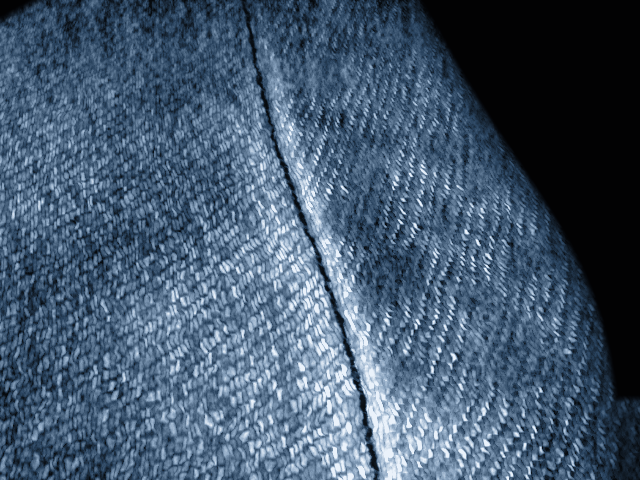
A WebGL 1 fragment shader for this texture:

```glsl
precision highp float;
uniform vec2 u_resolution;

float hash(vec2 p) {
  vec3 q = fract(p.xyx * 0.1031);
  q += dot(q, q.yzx + 33.33);
  return fract((q.x + q.y) * q.z);
}

float noise(vec2 p) {
  vec2 i = floor(p), f = fract(p);
  f = f * f * (3.0 - 2.0 * f);
  return mix(mix(hash(i), hash(i + vec2(1.0, 0.0)), f.x),
             mix(hash(i + vec2(0.0, 1.0)), hash(i + 1.0), f.x), f.y);
}

float fbm(vec2 p) {
  float sum = 0.0, amp = 0.5;
  for (int i = 0; i < 4; i++) {
    sum += amp * noise(p);
    p = p * 2.03 + 17.0;
    amp *= 0.5;
  }
  return sum;
}

// Soft elliptical patch, turned by an angle
float blob(vec2 p, vec2 center, vec2 radius, float angle) {
  p -= center;
  float c = cos(angle), s = sin(angle);
  p = vec2(c * p.x + s * p.y, c * p.y - s * p.x) / radius;
  return exp(-dot(p, p));
}

float seamX(float t) {
  return 0.509 + 0.276 * t - 0.017 * sin(6.283 * t);
}

float outlineX(float t) {
  return 0.875 + 0.72 * t - 0.27 * t * t - 0.018 * sin(7.85 * t);
}

// Large folds and light; p.y runs downward
float foldLight(vec2 p, float e) {
  float l = 0.29 + 0.06 * smoothstep(0.0, 0.3, p.y);
  l += 0.20 * blob(p, vec2(0.62, 0.84), vec2(0.32, 0.28), -0.5);
  l += 0.10 * blob(p, vec2(0.44, 0.58), vec2(0.30, 0.09), -0.55);
  l += 0.08 * blob(p, vec2(0.06, 0.40), vec2(0.20, 0.13), -0.3);
  l += 0.20 * blob(p, vec2(0.90, 0.95), vec2(0.17, 0.13), 0.3);
  l += 0.09 * blob(p, vec2(0.90, 0.34), vec2(0.25, 0.05), 0.35);
  l += 0.08 * blob(p, vec2(0.72, 0.16), vec2(0.15, 0.05), 0.2);
  l -= 0.10 * blob(p, vec2(0.24, 0.50), vec2(0.30, 0.06), -0.5);
  l -= 0.13 * blob(p, vec2(0.02, 0.80), vec2(0.20, 0.12), -0.4);
  l -= 0.09 * blob(p, vec2(0.20, 0.98), vec2(0.30, 0.08), -0.2);
  l -= 0.09 * blob(p, vec2(0.42, 0.20), vec2(0.13, 0.04), -0.25);
  l -= 0.12 * blob(p, vec2(0.73, 0.27), vec2(0.18, 0.025), 0.32);
  l -= 0.08 * blob(p, vec2(0.66, 0.10), vec2(0.10, 0.025), 0.1);
  l -= 0.13 * blob(p, vec2(0.83, 0.60), vec2(0.08, 0.22), -0.35);
  l -= 0.10 * blob(p, vec2(1.18, 0.96), vec2(0.13, 0.16), -0.3);
  l -= 0.10 * exp(-p.y * 12.0);
  // Worn bands beside the seam
  float wear = smoothstep(0.0, 0.35, p.y);
  l += (0.10 + 0.19 * wear) * exp(-pow((e - 0.032) / 0.026, 2.0));
  l += (0.05 + 0.15 * wear) * exp(-pow((e + 0.04) / 0.06, 2.0));
  return l;
}

// Twill: x is thread shading, y is the weft dots, z is the shade beside them
vec3 twill(vec2 p, float e) {
  float right = step(0.0, e);
  float u = e / (0.016 + 0.018 * p.y);
  float v = log(1.0 + 1.125 * p.y) / 0.018;
  u += 0.5 * (noise(p * 24.0) - 0.5) + 0.22 * (noise(p * 90.0) - 0.5);
  v += 0.6 * (noise(p * 17.0 + 5.0) - 0.5) + 0.3 * (noise(p * 80.0 + 9.0) - 0.5);
  float column = floor(u / 0.35);
  float round = 1.0 - pow(abs(fract(u / 0.35) * 2.0 - 1.0), 2.0);
  float q = v * mix(1.0, 0.65, right) + column * mix(0.25, 0.30, right);
  q += mix(0.22, 0.08, right) * (hash(vec2(column + 300.0, 4.0)) - 0.5);
  float f = fract(q);
  float tone = hash(vec2(column + 300.0, floor(q + 0.5 * right) + 40.0));
  float body = smoothstep(0.02, 0.28, f) * smoothstep(1.0, 0.72, f);
  float thread = body * (0.3 + 0.7 * round) * (0.35 + 1.2 * tone) - 0.50;
  float gap = min(f, 1.0 - f);
  float dotMask = smoothstep(0.22, 0.07, gap) * round;
  float shade = smoothstep(0.12, 0.22, f) * smoothstep(0.55, 0.32, f);
  return vec3(thread, dotMask * (0.35 + 0.75 * tone), shade);
}

void main() {
  vec2 p = gl_FragCoord.xy / u_resolution.y;
  p.y = 1.0 - p.y;
  float e = p.x - seamX(p.y);
  float right = smoothstep(0.0, 0.03, e);
  float light = foldLight(p, e);

  // Weave, sharpest in the middle and softer far away
  vec3 weave = twill(p, e);
  float focus = smoothstep(0.0, 0.45, p.y) * (1.0 - 0.6 * smoothstep(0.3, 0.6, e));
  float lit = 0.4 + light;
  float worn = smoothstep(0.15, 0.5, noise(p * 13.0 + 3.0));
  light += weave.x * mix(0.12, 0.40, focus) * lit * mix(1.0, 0.40, right);
  light += weave.y * mix(0.10, 0.62, right) * (0.25 + 0.75 * focus) * worn;
  light -= weave.z * right * (0.04 + 0.10 * focus);

  // Faded streaks along the yarn and fine grain
  float streak = noise(vec2((p.x - 0.12 * p.y) * 110.0, p.y * 14.0));
  light += (streak - 0.5) * mix(0.18, 0.08, focus);
  light += (fbm(p * vec2(150.0, 95.0)) - 0.47) * 0.48;
  light += (fbm(p * 9.0) - 0.47) * 0.15;

  // Stitched groove: thin, ragged and crossed by loose fibres
  float fray = (fbm(p * 60.0) - 0.47) * 0.016;
  float groove = abs(e + fray);
  float width = 0.0025 + 0.0035 * p.y + 0.003 * (noise(vec2(p.y * 45.0, 2.0)) - 0.5);
  float fibre = noise(vec2(p.x * 60.0 + p.y * 90.0, p.y * 140.0 - p.x * 90.0));
  float depth = 0.88 - 0.35 * smoothstep(0.55, 0.9, fibre);
  light *= 1.0 - depth * smoothstep(width + 0.004, width - 0.003, groove);
  light *= 1.0 - 0.30 * exp(-groove / 0.009);

  // Shade toward the outline, with a lower flap in the corner
  float inside = outlineX(p.y) - p.x;
  light *= 0.45 + 0.55 * smoothstep(0.0, 0.09, inside);
  float cover = smoothstep(-0.009, 0.012, inside);
  float flap = smoothstep(0.822, 0.842, p.y);
  cover = max(cover, flap * 0.85);
  float corner = p.y + 0.55 * p.x - 0.043;
  cover *= smoothstep(-0.012, 0.018, corner);

  light = clamp(light, 0.04, 0.95);
  float chroma = min(1.0, light * 3.8) * smoothstep(1.15, 0.6, light);
  vec3 denim = clamp(light + vec3(-0.102, 0.0, 0.108) * chroma, 0.0, 1.0);
  gl_FragColor = vec4(mix(vec3(0.006, 0.006, 0.012), denim, cover), 1.0);
}
```
